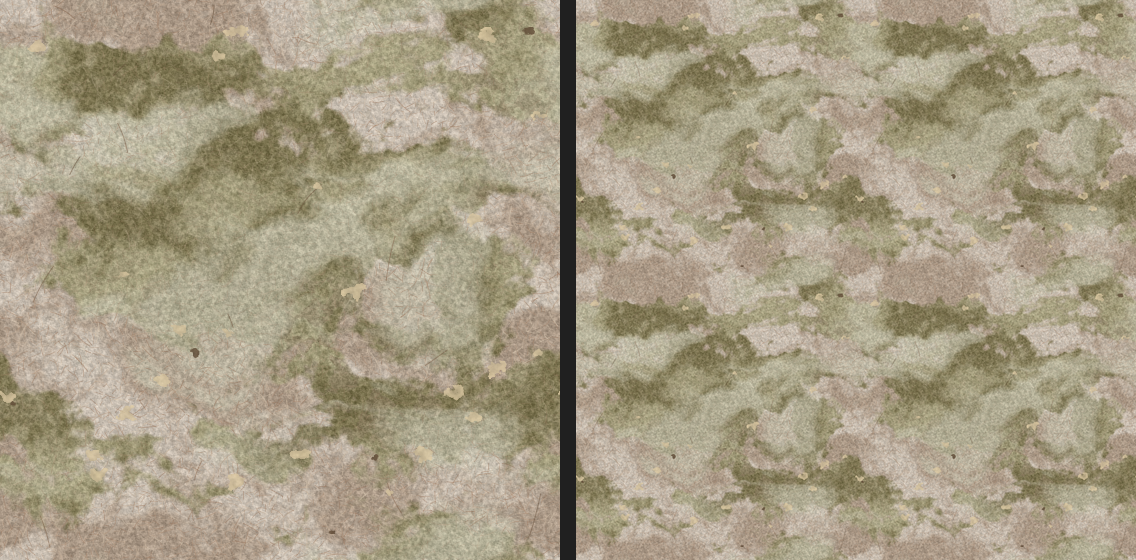
Left, the tile; right, the same tile 2 across and 2 down.
Give the GLSL for this texture, as a WebGL 2 fragment shader.

```glsl
#version 300 es
precision highp float;
// Weathered forest ground: moss patches, pinkish needle litter, pale haze and dry leaves.

uniform vec2 u_resolution;
out vec4 fragColor;

const vec3 MOSS_DARK = vec3(0.47, 0.44, 0.30);
const vec3 MOSS_LIGHT = vec3(0.67, 0.65, 0.52);
const vec3 MOSS_BROWN = vec3(0.52, 0.47, 0.36);
const vec3 LITTER_DARK = vec3(0.66, 0.59, 0.52);
const vec3 LITTER_LIGHT = vec3(0.79, 0.75, 0.70);
const vec3 HAZE = vec3(0.77, 0.76, 0.68);
const vec3 RUST = vec3(0.58, 0.43, 0.33);
const vec3 STRAW = vec3(0.86, 0.80, 0.71);
const vec3 BARK = vec3(0.36, 0.28, 0.20);
const vec3 LEAF = vec3(0.81, 0.74, 0.60);

float hash(vec2 p, float seed) {
    return fract(sin(dot(p + seed * 1.37, vec2(127.1, 311.7))) * 43758.5453);
}

// Value noise that wraps after period cells.
float noise(vec2 uv, vec2 period, float seed) {
    vec2 p = uv * period;
    vec2 cell = floor(p);
    vec2 f = p - cell;
    f = f * f * f * (f * (f * 6.0 - 15.0) + 10.0);
    vec2 a = mod(cell, period);
    vec2 b = mod(cell + 1.0, period);
    return mix(mix(hash(a, seed), hash(vec2(b.x, a.y), seed), f.x),
               mix(hash(vec2(a.x, b.y), seed), hash(b, seed), f.x), f.y);
}

float fbm(vec2 uv, vec2 period, int octaves, float seed) {
    float sum = 0.0, weight = 0.5, total = 0.0;
    for (int i = 0; i < octaves; i++) {
        sum += weight * noise(uv, period, seed + float(i));
        total += weight;
        weight *= 0.5;
        period *= 2.0;
    }
    return sum / total;
}

float fill(float dist, float pixel) {
    return 1.0 - smoothstep(-pixel, pixel, dist);
}

// Slightly bent strands, at most one per cell; each takes a colour between two ends.
vec3 addStrands(vec3 base, vec2 uv, float cells, float halfWidth, float share,
                float opacity, vec3 colorA, vec3 colorB, float pixel) {
    vec2 home = floor(uv * cells);
    for (int k = 0; k < 9; k++) {
        vec2 cell = home + vec2(k % 3, k / 3) - 1.0;
        vec2 id = mod(cell, cells);
        vec2 center = cell + vec2(hash(id, 41.0), hash(id, 42.0));
        float angle = 6.2832 * hash(id, 43.0);
        float halfLength = mix(0.2, 0.7, hash(id, 44.0));
        vec2 d = uv * cells - center;
        vec2 q = vec2(dot(d, vec2(cos(angle), sin(angle))),
                      dot(d, vec2(-sin(angle), cos(angle))));
        q.y += 0.6 * (hash(id, 45.0) - 0.5) * q.x * q.x;
        q.x -= clamp(q.x, -halfLength, halfLength);
        float ink = fill(length(q) / cells - halfWidth, pixel);
        ink *= step(hash(id, 46.0), share) * opacity;
        base = mix(base, mix(colorA, colorB, hash(id, 47.0)), ink);
    }
    return base;
}

// Ragged flat flakes of varied size, scattered over a wrapping grid.
vec3 addFlakes(vec3 base, vec2 uv, float cells, float radius, float share,
               vec3 color, float seed, float pixel) {
    vec2 home = floor(uv * cells);
    float ragged = fbm(uv, vec2(80.0), 3, seed) - 0.5;
    for (int k = 0; k < 9; k++) {
        vec2 cell = home + vec2(k % 3, k / 3) - 1.0;
        vec2 id = mod(cell, cells);
        vec2 d = (uv * cells - cell - vec2(hash(id, seed), hash(id, seed + 1.0))) / cells;
        float size = radius * mix(0.35, 1.0, hash(id, seed + 2.0));
        float lobes = 1.0 + 0.2 * sin(3.0 * atan(d.y, d.x + 1e-6) + 6.2832 * hash(id, seed + 3.0));
        float dist = length(d * vec2(0.85, 1.15)) - size * (lobes + 2.2 * ragged);
        float ink = fill(dist, pixel) * step(hash(id, seed + 4.0), share);
        base = mix(base, color * (1.0 + 0.3 * ragged), 0.8 * ink);
    }
    return base;
}

void main() {
    vec2 uv = gl_FragCoord.xy / u_resolution;
    float pixel = 0.8 / min(u_resolution.x, u_resolution.y);

    // Whole-number turns keep the wrap; the warp gives patches drifting outlines.
    vec2 turned = mat2(2.0, 1.0, -1.0, 2.0) * uv;
    vec2 drift = vec2(fbm(uv, vec2(5.0), 4, 1.0), fbm(uv, vec2(5.0), 4, 7.0)) - 0.5;
    vec2 warped = uv + 0.18 * drift;
    vec2 sheared = vec2(warped.x, warped.y + warped.x);
    float mottle = fbm(turned + 0.08 * drift, vec2(19.0), 4, 13.0);
    float grain = fbm(turned, vec2(83.0), 2, 19.0) - 0.5;
    float speck = noise(turned, vec2(190.0), 83.0) - 0.5;

    // Moss with brown mottling in some regions.
    float depth = fbm(warped, vec2(5.0, 8.0), 5, 23.0);
    vec3 moss = mix(MOSS_DARK, MOSS_LIGHT, smoothstep(0.24, 0.70, depth + 0.55 * (mottle - 0.5)));
    float blotchy = smoothstep(0.45, 0.6, fbm(uv, vec2(2.0, 3.0), 3, 29.0));
    moss = mix(moss, MOSS_BROWN, (0.25 + 0.5 * blotchy) * smoothstep(0.48, 0.6, mottle));

    // Litter bands, then thin pale haze over both.
    float band = 0.6 * fbm(warped, vec2(4.0, 8.0), 5, 31.0) + 0.4 * fbm(sheared, vec2(4.0, 5.0), 4, 37.0);
    float litter = smoothstep(0.48, 0.545, band + 0.1 * (mottle - 0.5));
    float bleach = fbm(warped, vec2(6.0, 9.0), 5, 53.0);
    vec3 soil = mix(LITTER_DARK, LITTER_LIGHT, smoothstep(0.32, 0.7, bleach + 0.4 * (mottle - 0.5)));
    vec3 color = mix(moss, soil, litter);
    float veil = fbm(warped + 0.05 * drift.yx, vec2(5.0, 9.0), 6, 59.0);
    color = mix(color, HAZE, 0.7 * smoothstep(0.51, 0.74, veil));
    color += grain * vec3(0.20, 0.19, 0.18) + speck * vec3(0.10, 0.095, 0.09);

    // Needles and fibres, denser on litter.
    float cling = mix(0.22, 0.52, litter);
    color = addStrands(color, uv, 83.0, 0.0005, 0.85, cling, RUST, STRAW, pixel);
    color = addStrands(color, uv, 59.0, 0.0006, 0.8, cling, STRAW, RUST, pixel);
    color = addStrands(color, uv, 37.0, 0.0007, 0.6, cling, RUST, STRAW, pixel);

    // Sparse twigs, dry leaves and dark cones.
    color = addStrands(color, uv, 17.0, 0.0008, 0.06, 0.55, BARK, RUST, pixel);
    color = addFlakes(color, uv, 11.0, 0.015, 0.14, LEAF, 61.0, pixel);
    color = addFlakes(color, uv, 5.0, 0.009, 0.2, BARK, 71.0, pixel);
    fragColor = vec4(clamp(color, 0.0, 1.0), 1.0);
}
```
